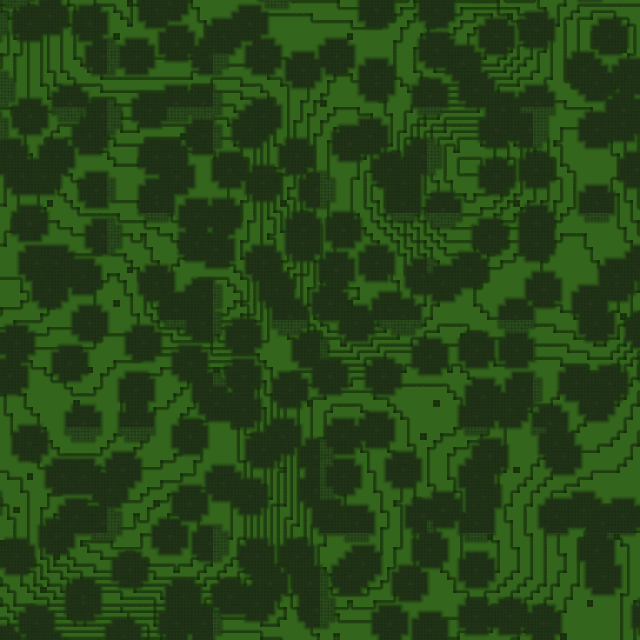
Reproduce this pattern procedurally as a Shadertoy shader.

```glsl
const float BLOCKS = 96.0;        // blocks across the canvas
const float CHUNK = 16.0;         // blocks per chunk
const float TREE_SPACING = 6.0;   // blocks per tree slot
const float TREE_CHANCE = 0.74;
const float HALO_REACH = 0.75;    // shadow around crowns, in blocks
const float HILL_SIZE = 19.0;
const float HILL_HEIGHT = 15.0;
const float KNOLL_SIZE = 8.0;
const float KNOLL_HEIGHT = 2.2;
const float PIT_CHANCE = 0.003;
const float STEP_DARKNESS = 0.62;
const float STEP_REACH = 0.68;

const vec3 GRASS = vec3(0.200, 0.395, 0.108);
const vec3 STEP_SHADOW = vec3(0.070, 0.145, 0.035);
const vec3 HALO = vec3(0.115, 0.215, 0.070);
const vec3 LEAF_DARK = vec3(0.105, 0.175, 0.075);
const vec3 LEAF_LIGHT = vec3(0.135, 0.205, 0.092);
const vec3 LEAF_PALE = vec3(0.155, 0.275, 0.105);
const vec3 TRUNK = vec3(0.180, 0.225, 0.125);

float hash(vec2 p) {
    return fract(sin(dot(p, vec2(127.1, 311.7))) * 43758.5453);
}

float valueNoise(vec2 p) {
    vec2 i = floor(p), f = fract(p);
    f = f * f * (3.0 - 2.0 * f);
    return mix(mix(hash(i), hash(i + vec2(1, 0)), f.x),
               mix(hash(i + vec2(0, 1)), hash(i + vec2(1, 1)), f.x), f.y);
}

// Whole-numbered terrain level of a block, with a few lone pits
float terrainLevel(vec2 block) {
    float h = HILL_HEIGHT * valueNoise(block / HILL_SIZE + 7.3)
            + KNOLL_HEIGHT * valueNoise(block / KNOLL_SIZE + 31.7);
    return floor(h) - step(hash(block + 91.0), PIT_CHANCE);
}

// Light left on a block beside higher neighbours
float stepLight(vec2 p) {
    vec2 block = floor(p);
    float level = terrainLevel(block);
    float edges = 1.0, corners = 1.0;
    for (int j = -1; j <= 1; j++)
    for (int i = -1; i <= 1; i++) {
        vec2 side = vec2(i, j);
        if (terrainLevel(block + side) <= level) continue;
        float d = length(max(abs(p - block - 0.5 - side) - 0.5, 0.0));
        float line = smoothstep(-0.1, 0.14, d) * (1.0 - smoothstep(0.25, STEP_REACH, d));
        float light = 1.0 - STEP_DARKNESS * line;
        if (i * j == 0) edges *= light;
        else corners = min(corners, light);
    }
    return min(edges, corners);
}

float boxDistance(vec2 p, vec2 halfSize) {
    vec2 q = abs(p) - halfSize;
    return length(max(q, 0.0)) + min(max(q.x, q.y), 0.0);
}

// Five blocks wide with the corner blocks missing
float crownDistance(vec2 p) {
    return min(boxDistance(p, vec2(2.5, 1.5)), boxDistance(p, vec2(1.5, 2.5)));
}

// x: distance to full crowns, y: to crowns cut by a chunk border, z: trunk mark
vec3 trees(vec2 p) {
    vec3 result = vec3(1e3, 1e3, 0.0);
    vec2 slot = floor(p / TREE_SPACING);
    vec2 chunk = floor(p / CHUNK);
    for (int j = -1; j <= 1; j++)
    for (int i = -1; i <= 1; i++) {
        vec2 s = slot + vec2(i, j);
        if (hash(s + 17.0) > TREE_CHANCE) continue;
        vec2 jitter = floor(TREE_SPACING * vec2(hash(s + 3.1), hash(s + 58.6)));
        vec2 center = s * TREE_SPACING + jitter + 0.5;
        vec2 q = p - center;
        float d = crownDistance(q);
        vec2 crossed = chunk - floor(center / CHUNK);
        bool cut = crossed.x > 0.0 || crossed.y < 0.0;
        if (cut) result.y = min(result.y, d);
        else result.x = min(result.x, d);
        float mark = 1.0 - smoothstep(0.06, 0.2, abs(abs(q.x) - abs(q.y)));
        result.z = max(result.z, mark * (1.0 - smoothstep(0.25, 0.5, length(q))));
    }
    return result;
}

void mainImage(out vec4 fragColor, in vec2 fragCoord) {
    vec2 p = fragCoord / iResolution.y * BLOCKS;
    vec3 tree = trees(p);

    // Grass with stepped contours
    vec3 color = mix(STEP_SHADOW, GRASS, stepLight(p));

    // Soft shadow around the crowns
    float nearest = min(tree.x, tree.y);
    color = mix(color, min(color, HALO), 0.85 * (1.0 - smoothstep(-0.1, HALO_REACH, nearest)));

    // Woven leaves, two bumps per block
    vec2 weave = cos(12.56637 * p);
    float bump = 0.5 + 0.25 * (weave.x + weave.y);
    float tone = clamp(bump + 0.3 * (hash(floor(p * 2.0)) - 0.5), 0.0, 1.0);
    vec3 leaf = mix(LEAF_DARK, LEAF_LIGHT, tone);
    vec3 paleLeaf = LEAF_PALE * (0.82 + 0.3 * tone);
    color = mix(color, paleLeaf, 1.0 - smoothstep(-0.15, 0.25, tree.y));
    leaf = mix(leaf, TRUNK, 0.6 * tree.z);
    color = mix(color, leaf, 1.0 - smoothstep(-0.15, 0.25, tree.x));

    fragColor = vec4(color, 1.0);
}
```
